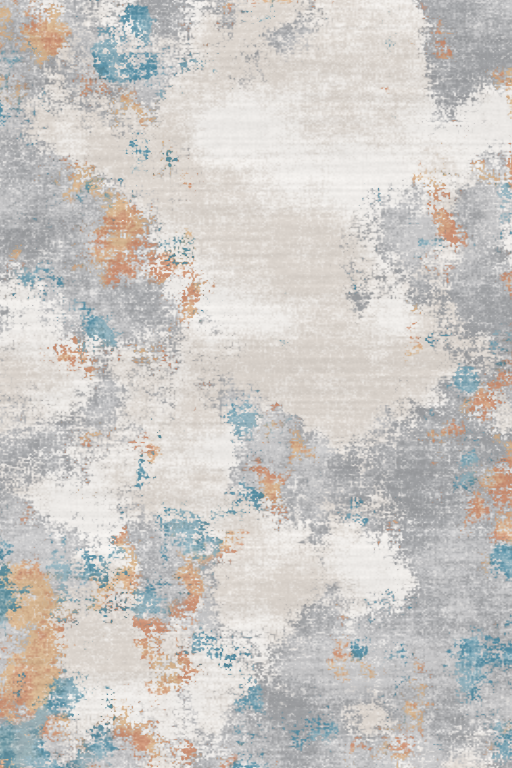
This texture is drawn by a WebGL 1 fragment shader. Its source:

```glsl
precision highp float;
// A worn, abstract woven rug: a cream and beige ground under ragged grey patches,
// with flecks of blue and orange near the sides. Layered fractal noise sets the
// patches; stretched fine noise gives the threads, their wear and ragged edges.
uniform vec2 u_resolution;

const vec3 CREAM = vec3(0.930, 0.920, 0.908);
const vec3 BEIGE = vec3(0.845, 0.815, 0.785);
const vec3 SILVER = vec3(0.775, 0.775, 0.780);
const vec3 SLATE = vec3(0.610, 0.618, 0.630);
const vec3 SKY = vec3(0.560, 0.700, 0.750);
const vec3 TEAL = vec3(0.270, 0.530, 0.630);
const vec3 SAND = vec3(0.870, 0.720, 0.550);
const vec3 RUST = vec3(0.820, 0.550, 0.420);

float hash(vec2 cell) {
  vec3 q = fract(vec3(cell.xyx) * 0.1031);
  q += dot(q, q.yzx + 33.33);
  return fract((q.x + q.y) * q.z);
}

float noise(vec2 p) {
  vec2 cell = floor(p);
  vec2 f = fract(p);
  f = f * f * (3.0 - 2.0 * f);
  float low = mix(hash(cell), hash(cell + vec2(1.0, 0.0)), f.x);
  float high = mix(hash(cell + vec2(0.0, 1.0)), hash(cell + vec2(1.0)), f.x);
  return mix(low, high, f.y);
}

// Fractal noise, near 0.5 on average
float fbm(vec2 p) {
  float sum = 0.0;
  float weight = 0.516;
  for (int i = 0; i < 5; i++) {
    sum += weight * noise(p);
    p = mat2(1.6, 1.2, -1.2, 1.6) * p + 17.3;
    weight *= 0.5;
  }
  return sum;
}

// Fine wear, centred on zero: pile specks, weft rows and warp threads
float threadWear(vec2 p) {
  float speck = noise(p * vec2(400.0, 460.0)) - 0.5;
  float weft = noise(p * vec2(50.0, 330.0) + 31.0) - 0.5;
  float warp = noise(p * vec2(330.0, 60.0) + 67.0) - 0.5;
  float mottle = noise(p * vec2(130.0, 150.0) + 12.0) - 0.5;
  return speck * 0.85 + weft * 0.5 + warp * 0.35 + mottle * 0.45;
}

// Soft coverage where a field rises above a level
float cover(float field, float level, float softness) {
  return smoothstep(level - softness, level + softness, field);
}

vec3 groundColour(vec2 p, float wear, float band) {
  float stain = fbm(p * vec2(10.0, 12.0) + 40.0) + 0.20 * wear + 0.20 * band;
  return mix(CREAM, BEIGE, 0.85 * cover(stain, 0.55, 0.20));
}

vec3 patchColour(vec2 p, float wear) {
  float depth = fbm(p * 15.0 + 90.0) + 0.30 * wear;
  return mix(SILVER, SLATE, cover(depth, 0.56, 0.26));
}

// Blends a two-tone dye over the cloth in broken flecks
vec3 dye(vec3 cloth, vec3 pale, vec3 deep, vec2 p, float level, float wear) {
  float fleck = fbm(p * vec2(21.0, 17.0)) + 0.20 * wear;
  float tone = fbm(p * 34.0 + 11.0) + 0.25 * wear;
  vec3 pigment = mix(pale, deep, cover(tone, 0.56, 0.22));
  return mix(cloth, pigment, 0.82 * cover(fleck, level, 0.07));
}

void main() {
  vec2 p = gl_FragCoord.xy / u_resolution.y;
  float across = gl_FragCoord.x / u_resolution.x;
  float wear = threadWear(p);
  float band = noise(vec2(3.0, p.y * 17.0)) - 0.5;
  float side = smoothstep(0.02, 0.40, abs(across - 0.58));

  // Ragged grey patches, sparse along the middle
  vec2 ragged = p + 0.014 * (vec2(noise(p * 75.0), noise(p * 75.0 + 50.0)) - 0.5);
  float field = fbm(ragged * vec2(8.2, 7.4) + 5.0);
  field += mix(-0.12, 0.055, side) + 0.06 * (0.5 - p.y) - 0.05 * band;
  float patches = cover(field + 0.12 * wear, 0.488, 0.055);

  vec3 colour = groundColour(p, wear, band);
  float worn = cover(wear + 1.6 * (field - 0.488), -0.30, 0.35);
  colour = mix(colour, patchColour(p, wear), patches * mix(0.55, 0.95, worn));

  // Dyes gather in the side zones, mostly upon the grey
  float zone = 0.45 * (fbm(p * 5.0 + 70.0) - 0.5) + 0.12 * (side - 0.85);
  zone += 0.13 * (patches - 0.8);
  colour = dye(colour, SAND, RUST, ragged + 3.7, 0.655 - zone, wear);
  colour = dye(colour, SKY, TEAL, ragged + 8.2, 0.685 - zone, wear);

  // Woven rows, pale dust and pile shading
  float row = noise(vec2(p.x * 7.0, p.y * 250.0)) - 0.5;
  float dust = cover(noise(p * vec2(260.0, 340.0) + 23.0) - 0.3 * wear, 0.84, 0.16);
  colour = mix(colour, CREAM, 0.32 * dust);
  colour += 0.045 * row - 0.030 * wear - 0.025 * band;
  gl_FragColor = vec4(clamp(colour, 0.0, 1.0), 1.0);
}
```
